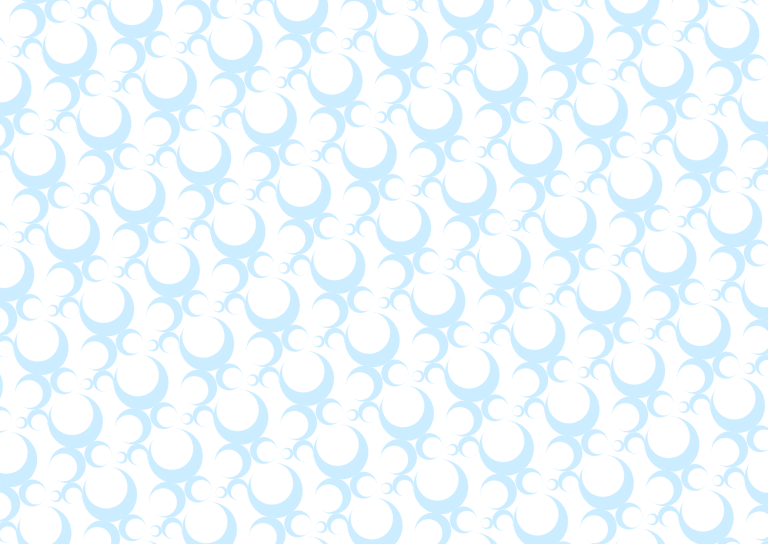
Write a Shadertoy shader that draws this pattern.

```glsl
// Slanted lattice of pale blue crescent clusters on white.

// Signed distance to a disc with an off-centre hole, open towards the given angle
float crescent(vec2 p, vec2 center, float radius, float openAngle) {
    p -= center;
    vec2 holeShift = 0.29 * radius * vec2(cos(openAngle), sin(openAngle));
    return max(length(p) - radius, 0.77 * radius - length(p - holeShift));
}

// One cluster: a large crescent with four smaller ones touching in a chain
float cluster(vec2 p) {
    float d = crescent(p, vec2(0.0), 1.0, 2.0);
    d = min(d, crescent(p, vec2(-0.28, -1.60), 0.66, -2.65));
    d = min(d, crescent(p, vec2(0.82, -1.21), 0.49, -0.31));
    d = min(d, crescent(p, vec2(-1.37, 0.05), 0.39, -1.05));
    return min(d, crescent(p, vec2(-1.95, -0.06), 0.215, 3.14));
}

void mainImage(out vec4 fragColor, in vec2 fragCoord) {
    // One unit is the radius of the large crescent
    float pixel = 19.83 / iResolution.y;
    vec2 p = fragCoord * pixel - vec2(12.32, 10.12);

    // Nearest lattice cell and its neighbours
    mat2 lattice = mat2(1.249, -2.678, 2.393, 1.410);
    vec2 cell = round(inverse(lattice) * p);
    float d = 1e3;
    for (int j = -1; j <= 1; j++) {
        for (int i = -1; i <= 1; i++) {
            d = min(d, cluster(p - lattice * (cell + vec2(i, j))));
        }
    }

    // Pale blue ink on white with a smooth edge
    float ink = 1.0 - smoothstep(-0.75 * pixel, 0.75 * pixel, d);
    fragColor = vec4(mix(vec3(1.0), vec3(0.80, 0.93, 1.0), ink), 1.0);
}
```
